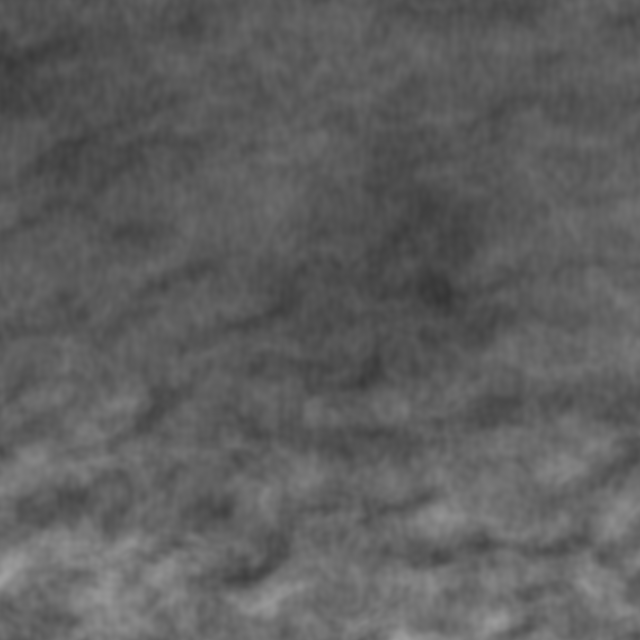
Reproduce this texture procedurally as a WebGL 2 fragment shader.

```glsl
#version 300 es
precision highp float;
// Soft grey cloud sheet: slanted bending streaks, puffs and a faint grain.

uniform vec2 u_resolution;
out vec4 fragColor;

// Tones
const float LOW_TONE = 0.452;
const float HIGH_TONE = 0.352;
const float DARK_DEPTH = 0.068;
const float CORNER_DEPTH = 0.045;
const float SIDE_GLOW = 0.045;

// Streak direction: slope at the left edge and how fast it flattens
const float SLOPE = 0.55;
const float BEND = 0.20;

// Feature frequencies, per canvas
const vec2 STREAK_FREQ = vec2(4.5, 15.0);
const vec2 PUFF_FREQ = vec2(8.0, 15.0);
const vec2 LUMP_FREQ = vec2(15.0, 17.0);
const vec2 GRAIN_FREQ = vec2(72.0, 42.0);

// Contrast of each layer
const float STREAK_GAIN = 0.14;
const float PUFF_GAIN = 0.17;
const float LUMP_GAIN = 0.12;
const float BROAD_GAIN = 0.06;
const float GRAIN_GAIN = 0.04;
const float HIGH_CONTRAST = 0.45;

vec2 hash2(vec2 cell) {
    vec3 q = fract(cell.xyx * vec3(0.1031, 0.1030, 0.0973));
    q += dot(q, q.yzx + 33.33);
    return fract((q.xx + q.yz) * q.zy);
}

float cornerSlope(vec2 cell, vec2 offset) {
    float angle = 6.2832 * hash2(cell).x;
    return dot(vec2(cos(angle), sin(angle)), offset);
}

// Gradient noise, centred on zero
float noise(vec2 p) {
    vec2 i = floor(p), f = p - i;
    vec2 w = f * f * f * (f * (f * 6.0 - 15.0) + 10.0);
    vec2 e = vec2(1.0, 0.0);
    float a = mix(cornerSlope(i, f), cornerSlope(i + e, f - e), w.x);
    float b = mix(cornerSlope(i + e.yx, f - e.yx), cornerSlope(i + 1.0, f - 1.0), w.x);
    return mix(a, b, w.y);
}

float layeredNoise(vec2 p, int octaves, float falloff) {
    float sum = 0.0, gain = 1.0;
    for (int k = 0; k < octaves; k++) {
        sum += gain * noise(p);
        p = p * 2.03 + 17.3;
        gain *= falloff;
    }
    return sum;
}

// Cellular distance with a smooth minimum, for rounded puffs
float softCells(vec2 p) {
    vec2 i = floor(p), f = p - i;
    float sum = 0.0;
    for (int y = -1; y <= 1; y++) {
        for (int x = -1; x <= 1; x++) {
            vec2 cell = vec2(x, y);
            sum += exp(-10.0 * length(cell + hash2(i + cell) - f));
        }
    }
    return -log(sum) / 10.0;
}

float softSpot(vec2 p, vec2 centre, vec2 radius) {
    vec2 d = (p - centre) / radius;
    return exp(-dot(d, d));
}

void main() {
    vec2 p = gl_FragCoord.xy / u_resolution;

    // Coordinates along and across the bending streaks, slightly warped
    vec2 warp = vec2(noise(p * 9.0 + 31.0), noise(p * 9.0 + 74.0));
    vec2 s = vec2(p.x + 0.35 * p.y, p.y - SLOPE * p.x + BEND * p.x * p.x);
    s += 0.035 * warp + 3.0;

    // Broad light and shade
    float tone = mix(LOW_TONE, HIGH_TONE, smoothstep(0.0, 0.6, p.y));
    vec2 tilted = vec2(p.x, p.y - 0.25 * (p.x - 0.6));
    tone -= DARK_DEPTH * softSpot(tilted, vec2(0.61, 0.52), vec2(0.21, 0.19));
    tone -= CORNER_DEPTH * softSpot(p, vec2(0.04, 0.85), vec2(0.23, 0.14));
    tone += SIDE_GLOW * softSpot(p, vec2(0.97, 0.56), vec2(0.18, 0.24));
    tone += BROAD_GAIN * noise(s * vec2(2.5, 5.0) + 11.0);

    // Cloud detail, strongest in the lower part
    float detail = STREAK_GAIN * layeredNoise(s * STREAK_FREQ, 2, 0.5);
    detail += LUMP_GAIN * layeredNoise((p + 0.02 * warp) * LUMP_FREQ + 5.0, 3, 0.6);
    float puffs = 0.33 - softCells(s * PUFF_FREQ + 0.35 * warp);
    detail += PUFF_GAIN * puffs * smoothstep(0.75, 0.1, p.y);
    tone += detail * mix(1.0, HIGH_CONTRAST, smoothstep(0.05, 0.65, p.y));

    // Fine upright grain
    tone += GRAIN_GAIN * noise(p * GRAIN_FREQ);

    fragColor = vec4(vec3(clamp(tone, 0.0, 1.0)), 1.0);
}
```
